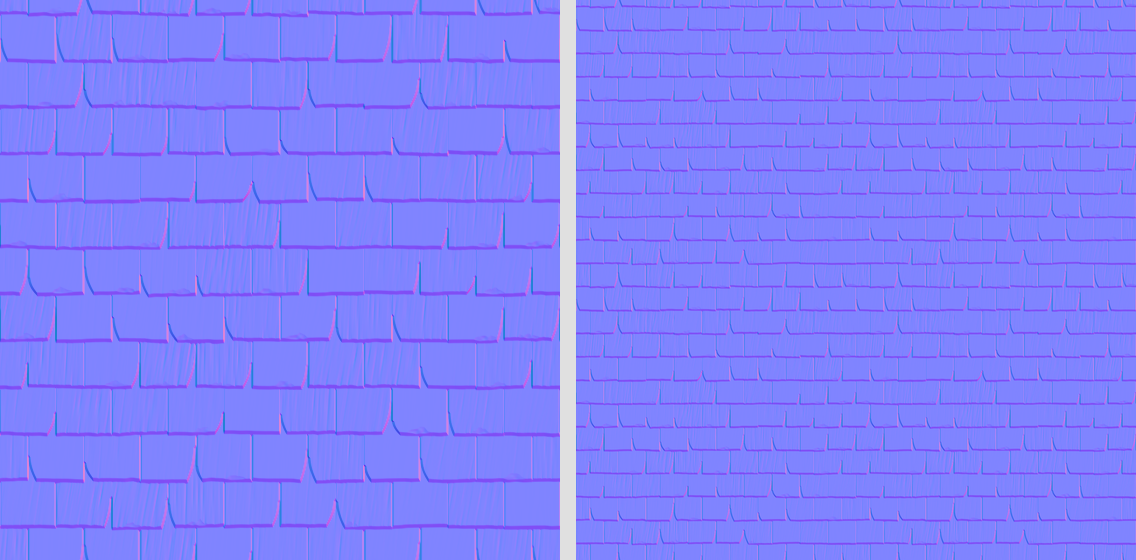
Left, the tile; right, the same tile 2 across and 2 down.
A three.js fragment shader for this texture map:

```glsl
// Tangent-space normal map of weathered wooden shingles in overlapping courses.
// A height field (tilted boards, joints, cut corners, chips, grain) is built
// per shingle and differentiated; the canvas measures 100 by 100 units.
#define COLUMNS 10.0
#define ROWS 12.0
#define FIRST_BUTT 5.6       // height of the lowest butt edge
#define THICKNESS 0.28       // drop from one course to the next
#define BUTT_SLOPE 0.42
#define SIDE_SLOPE 0.68
#define JOINT_DEPTH 0.24
#define CORNER_CUT 1.6
#define EDGE_JITTER 0.5
#define GRAIN_DEPTH 0.12
#define CHIP_DEPTH 0.17
#define SAMPLE_STEP 0.13     // half width of the slope filter

varying vec2 vUv;

float hash(vec2 p) {
  return fract(sin(dot(p, vec2(127.1, 311.7))) * 43758.5453);
}

float noise(vec2 p) {
  vec2 i = floor(p), f = fract(p);
  f = f * f * (3.0 - 2.0 * f);
  return mix(mix(hash(i), hash(i + vec2(1.0, 0.0)), f.x),
             mix(hash(i + vec2(0.0, 1.0)), hash(i + 1.0), f.x), f.y);
}

// One side of a board: a shallow joint that opens into a curved corner cut.
float sideHeight(float top, float d, float v, float depth, float inset, float reach) {
  float k = clamp(1.0 - v / reach, 0.0, 1.0);
  float open = smoothstep(0.0, 0.12, k) * step(0.01, inset);
  return top - mix(depth, THICKNESS, open) + SIDE_SLOPE * (d - inset * k * k);
}

// Height of the given course at a point; falls away below its butt edge.
float courseHeight(vec2 p, float row) {
  float rowHeight = 100.0 / ROWS, width = 100.0 / COLUMNS;
  float x = p.x / width - 0.5 * mod(row, 2.0);
  vec2 id = vec2(mod(floor(x), COLUMNS), mod(row, ROWS));
  float u = fract(x) * width;
  float v = p.y - FIRST_BUTT - row * rowHeight;
  vec2 seed = id * 17.0 + 3.0;
  float kind = hash(id + 0.37), wear = hash(id + 5.13);

  // Crooked butt edge
  float butt = EDGE_JITTER * (hash(id + 1.7) - 0.5)
             + 0.06 * (hash(id + 2.9) - 0.5) * (u - 0.5 * width)
             + 0.22 * (noise(vec2(u * 0.7, 0.5) + seed) - 0.5);
  float above = v - butt;

  // Tilted face with slanted splits
  float top = THICKNESS * (1.0 - v / rowHeight);
  float lean = mix(0.02, 0.2, hash(id + 7.3));
  float split = noise(vec2((u - lean * v) * 2.3, v * 0.17) + seed);
  float fine = noise(vec2((u - lean * v) * 4.0, v * 0.3) + seed + 40.0);
  float h = top - GRAIN_DEPTH * wear * wear * (pow(split, 4.0) + 0.2 * fine);

  // Chipped facet along the butt
  float du = u - width * mix(0.25, 0.75, hash(id + 9.1));
  float facet = top - CHIP_DEPTH + 0.1 * above + 0.018 * du * du
              + 0.07 * noise(vec2(u, v) * 1.4 + seed);
  h = mix(h, min(h, facet), step(0.62, hash(id + 4.4)));

  // Joints and cut corners
  float cut = CORNER_CUT * mix(0.65, 1.1, hash(id + 6.2));
  float reach = rowHeight * mix(0.4, 0.85, hash(id + 8.6));
  float cutLeft = cut * step(kind, 0.33);
  float cutRight = cut * step(0.64, kind);
  h = min(h, sideHeight(top, u, above, JOINT_DEPTH * hash(id + 3.3), cutLeft, reach * 0.8));
  h = min(h, sideHeight(top, width - u, above, JOINT_DEPTH * hash(id + 11.9), cutRight, reach));
  return min(h, BUTT_SLOPE * above);
}

// The upper course overlaps the one below it.
float surfaceHeight(vec2 p) {
  float row = floor((p.y - FIRST_BUTT + 0.8) * ROWS / 100.0);
  float h = -1.0;
  for (int j = 0; j < 2; j++) h = max(h, courseHeight(p, row - float(j)));
  return h;
}

void main() {
  vec2 p = vUv * 100.0;
  vec2 e = vec2(SAMPLE_STEP, 0.0);
  vec2 slope = vec2(surfaceHeight(p + e.xy) - surfaceHeight(p - e.xy),
                    surfaceHeight(p + e.yx) - surfaceHeight(p - e.yx)) / (2.0 * SAMPLE_STEP);
  vec3 normal = normalize(vec3(-slope, 1.0));
  gl_FragColor = vec4(normal * 0.5 + 0.5, 1.0);
}
```
